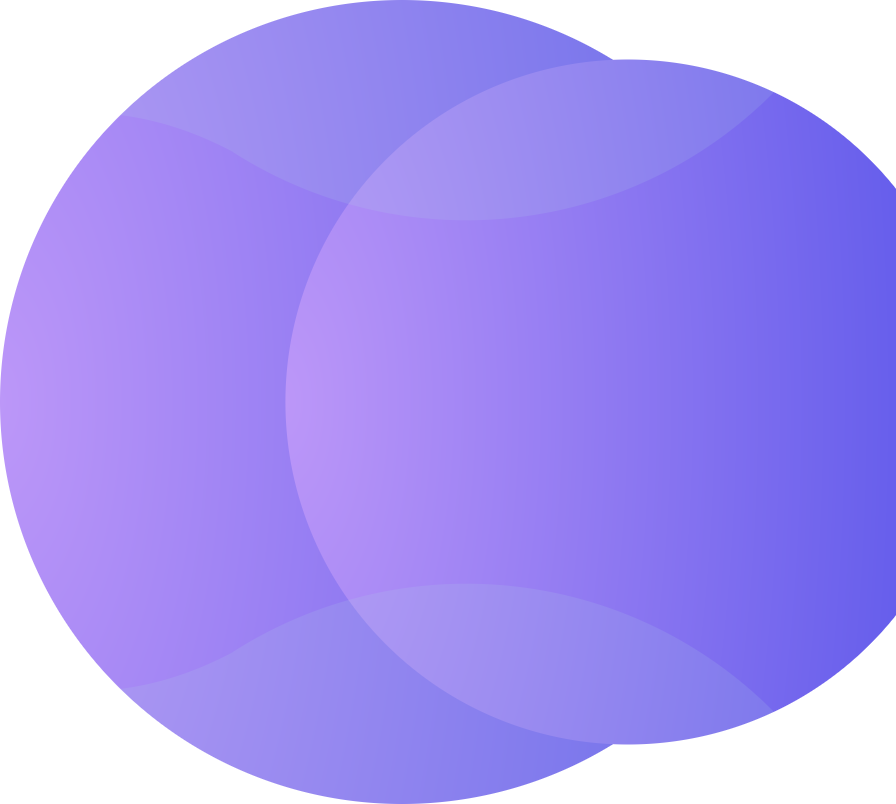
This background is drawn by a Shadertoy shader. Its source:

```glsl
// Two overlapping violet discs on white, each shaded from pink-lilac to indigo.
// A pale veil above and below, bounded by a mirrored wave of arc and parabola,
// tints both discs. All lengths are in units of the canvas height.

#define BIG_DISC    vec3(0.500, 0.0, 0.500)  // centre x, centre y, radius
#define SMALL_DISC  vec3(0.781, 0.0, 0.426)
#define VEIL_ARC    vec3(0.580, 0.765, 0.539)
#define WAVE_JOIN   0.290
#define WAVE_START  vec2(0.152, 0.3565)
#define LILAC       vec3(0.737, 0.592, 0.973)
#define INDIGO      vec3(0.365, 0.345, 0.918)
#define VEIL_COLOR  vec3(0.686, 0.824, 0.902)
#define VEIL_ALPHA  0.16
#define GLOW_STRETCH 0.45

// Antialiased fill of a signed distance (negative inside).
float coverage(float dist) {
    return clamp(0.5 - dist * iResolution.y, 0.0, 1.0);
}

float discDistance(vec2 p, vec3 disc) {
    return length(p - disc.xy) - disc.z;
}

// Glow spreading from the leftmost point of a disc.
vec3 discColor(vec2 p, vec3 disc) {
    vec2 fromLeft = p - disc.xy + vec2(disc.z, 0.0);
    float t = length(fromLeft * vec2(1.0, GLOW_STRETCH)) / (2.0 * disc.z);
    return mix(LILAC, INDIGO, clamp(t, 0.0, 1.0));
}

// Negative in the veil: an arc on the right, an eased tail on the left.
float veilDistance(vec2 p) {
    p.y = abs(p.y);
    if (p.x > WAVE_JOIN) return discDistance(p, VEIL_ARC);
    float u = p.x - WAVE_START.x;
    float edge = WAVE_START.y - 0.13 * u - 1.45 * u * u;
    float slope = 0.13 + 2.9 * u;
    return (edge - p.y) / sqrt(1.0 + slope * slope);
}

void mainImage(out vec4 fragColor, in vec2 fragCoord) {
    vec2 p = fragCoord / iResolution.y - vec2(0.0, 0.5);
    float veil = VEIL_ALPHA * coverage(veilDistance(p));

    // Stack the discs from back to front, each under the same veil.
    vec3 color = vec3(1.0);
    for (int i = 0; i < 2; i++) {
        vec3 disc = i == 0 ? BIG_DISC : SMALL_DISC;
        vec3 tinted = mix(discColor(p, disc), VEIL_COLOR, veil);
        color = mix(color, tinted, coverage(discDistance(p, disc)));
    }
    fragColor = vec4(color, 1.0);
}
```
